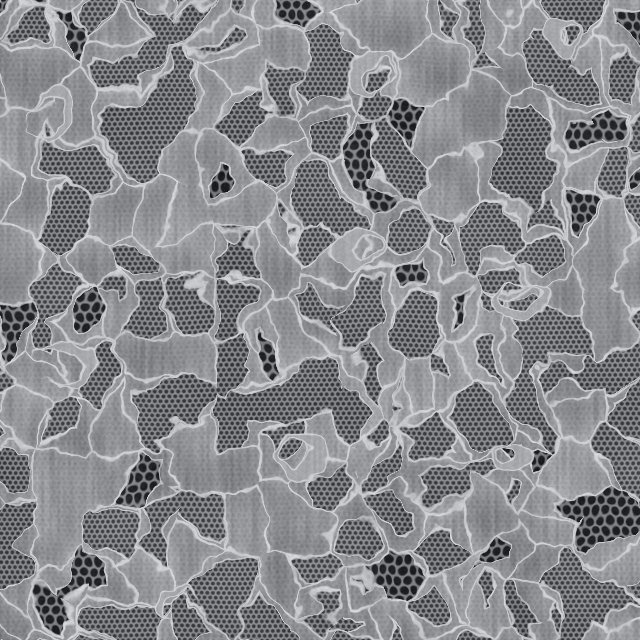
Write a three.js fragment shader that draws this texture.

```glsl
// Micrograph of a porous membrane: torn, overlapping sheets with bright rims.
// Warped Voronoi patches hold fine pores, coarse pores or smooth streaked film;
// film ribbons creep in from the patch borders, and a few curled strands lie on top.
varying vec2 vUv;

float hash(vec2 p) {
  return fract(sin(dot(p, vec2(127.1, 311.7))) * 43758.5453);
}

vec2 hash2(vec2 p) {
  return vec2(hash(p), hash(p + 37.3));
}

float noise(vec2 p) {
  vec2 i = floor(p), f = fract(p);
  f = f * f * (3.0 - 2.0 * f);
  return mix(mix(hash(i), hash(i + vec2(1.0, 0.0)), f.x),
             mix(hash(i + vec2(0.0, 1.0)), hash(i + 1.0), f.x), f.y);
}

vec2 wobble(vec2 p) {
  return vec2(noise(p), noise(p + 53.7)) - 0.5;
}

// Distance to the nearest centre of a unit hexagonal lattice
float hexDistance(vec2 p) {
  vec2 r = vec2(1.0, 1.732);
  vec2 a = mod(p, r) - 0.5 * r;
  vec2 b = mod(p - 0.5 * r, r) - 0.5 * r;
  return sqrt(min(dot(a, a), dot(b, b)));
}

float layerOf(vec2 cell) {
  return floor(hash(cell + 11.9) * 7.0);
}

// Returns the layer of the patch at p and the distance to the next other layer
vec2 patches(vec2 p) {
  vec2 base = floor(p), home = base, toHome = vec2(0.0);
  float nearest = 9.0;
  for (int y = -1; y <= 1; y++)
    for (int x = -1; x <= 1; x++) {
      vec2 cell = base + vec2(float(x), float(y));
      vec2 d = cell + hash2(cell) - p;
      if (dot(d, d) < nearest) {
        nearest = dot(d, d);
        home = cell;
        toHome = d;
      }
    }
  float layer = layerOf(home), border = 1.0;
  for (int y = -2; y <= 2; y++)
    for (int x = -2; x <= 2; x++) {
      vec2 cell = home + vec2(float(x), float(y));
      vec2 d = cell + hash2(cell) - p;
      if (layerOf(cell) != layer)
        border = min(border, dot(0.5 * (toHome + d), normalize(d - toHome)));
    }
  return vec2(layer, border);
}

float ridge(float d, float width) {
  return 1.0 - smoothstep(0.25 * width, width, abs(d));
}

void main() {
  vec2 p = vUv;
  vec2 warped = p + 0.034 * wobble(p * 13.0) + 0.016 * wobble(p * 42.0)
              + 0.005 * wobble(p * 110.0);
  vec2 patchInfo = patches(warped * vec2(15.0, 13.0));
  float layer = patchInfo.x, border = patchInfo.y / 14.0;

  // Two sizes of pores
  vec2 bent = p + 0.008 * wobble(p * 9.0);
  float pore = hexDistance(bent * 115.0);
  float fine = mix(0.23, 0.55, smoothstep(0.16, 0.5, pore));
  vec2 loose = bent + 0.006 * wobble(p * 55.0);
  float coarsePore = hexDistance(loose * vec2(64.0, 55.0));
  float coarse = mix(0.13, 0.52, smoothstep(0.29, 0.5, coarsePore));
  float tone = layer < 0.5 ? coarse : fine;
  tone += 0.05 * (noise(p * 11.0) - 0.5);

  // Film, either a whole patch or a ribbon along its border
  float ribbon = 0.054 * noise(warped * 21.0 + layer * 17.3) - 0.018 - border;
  float whole = step(4.5, layer);
  float film = max(whole, smoothstep(-0.001, 0.001, ribbon));
  float streaks = noise(p * vec2(240.0, 17.0)) - 0.5;
  float sheet = 0.56 + 0.09 * streaks + 0.12 * (noise(p * 16.0) - 0.5);
  sheet += 0.08 * exp(-border * 160.0) + 0.12 * (fine - 0.45);
  tone *= 1.0 - 0.16 * exp(-abs(ribbon) * 200.0);
  tone = mix(tone, sheet, film);

  // Bright torn rims of uneven strength
  float rimWidth = 0.0018 + 0.0022 * noise(p * 30.0);
  float rim = max(ridge(border, rimWidth), ridge(ribbon, rimWidth) * (1.0 - whole));
  rim *= 0.6 + 0.4 * noise(p * 48.0 + 7.0);
  tone = mix(tone, 0.84, rim);

  // Curled strands, tapering around each loop
  for (int i = 0; i < 9; i++) {
    float n = float(i);
    vec2 seed = hash2(vec2(n, 4.7));
    vec2 centre = (vec2(mod(n, 3.0), floor(n / 3.0)) + 0.1 + 0.8 * seed) / 3.0;
    vec2 q = warped - centre;
    float radius = 0.018 + 0.03 * hash(vec2(n, 8.1));
    float ring = abs(length(q * vec2(0.85, 1.1)) - radius);
    float taper = sin(atan(q.y, q.x) + 6.28 * seed.x);
    float thick = 0.009 * (0.3 + 0.7 * seed.y + 0.6 * taper);
    float strand = 1.0 - smoothstep(thick - 0.0015, thick + 0.0015, ring);
    float strandTone = 0.66 + 0.16 * ridge(ring - thick, 0.004) + 0.06 * streaks;
    tone = mix(tone, strandTone, strand);
  }

  tone += 0.05 * (noise(p * 330.0) - 0.5);
  gl_FragColor = vec4(vec3(tone - 0.003, tone, tone + 0.014), 1.0);
}
```
